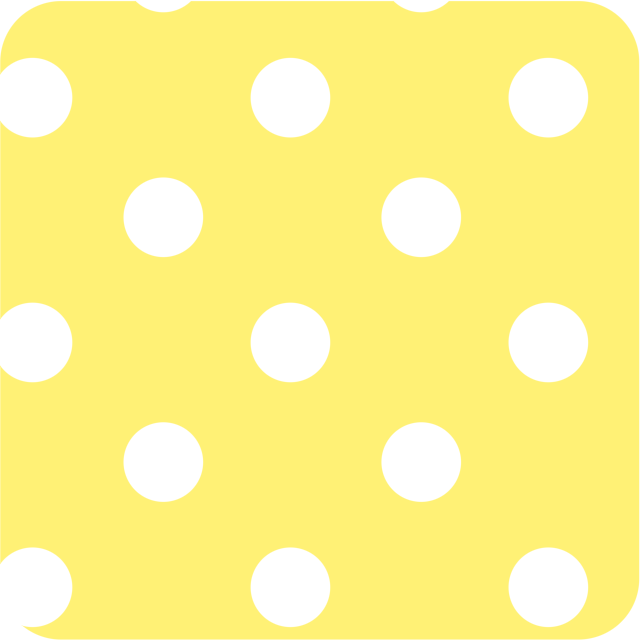
Give the GLSL for this pattern, as a Shadertoy shader.

```glsl
// White polka dots on a yellow panel with rounded corners.
// Two interleaved rectangular lattices of circles, cut out of a
// rounded-box distance field; everything is in units of the canvas.

const vec3 YELLOW = vec3(1.0, 0.945, 0.46);
const vec3 WHITE = vec3(1.0);

const vec2 DOT_PERIOD = vec2(0.403, 0.3825);    // spacing within one lattice
const vec2 DOT_ORIGIN = vec2(0.0508, 0.0824);   // centre of the lower left dot
const vec2 DOT_STAGGER = vec2(0.2044, 0.1956);  // shift of the second lattice
const float DOT_RADIUS = 0.0622;

const vec2 PANEL_CENTER = vec2(0.4996, 0.4995);
const vec2 PANEL_HALF_SIZE = vec2(0.4992, 0.4988);
const float CORNER_RADIUS = 0.095;

// Signed distance to the nearest circle of a repeating lattice
float dotLattice(vec2 p, vec2 origin) {
    vec2 cell = (p - origin) / DOT_PERIOD;
    vec2 local = (fract(cell + 0.5) - 0.5) * DOT_PERIOD;
    return length(local) - DOT_RADIUS;
}

// Signed distance to a rounded rectangle centred at zero
float roundedBox(vec2 p, vec2 halfSize, float radius) {
    vec2 q = abs(p) - halfSize + radius;
    return length(max(q, 0.0)) + min(max(q.x, q.y), 0.0) - radius;
}

void mainImage(out vec4 fragColor, in vec2 fragCoord) {
    // Square canvas coordinates, 0 to 1 from the lower left
    float canvasSize = min(iResolution.x, iResolution.y);
    vec2 p = (fragCoord - 0.5 * iResolution.xy) / canvasSize + 0.5;
    float pixel = 1.0 / canvasSize;

    // Staggered dots
    float dots = min(dotLattice(p, DOT_ORIGIN),
                     dotLattice(p, DOT_ORIGIN + DOT_STAGGER));

    // Panel with the dots removed
    float panel = roundedBox(p - PANEL_CENTER, PANEL_HALF_SIZE, CORNER_RADIUS);
    float yellowArea = max(panel, -dots);

    // Smooth edge about one pixel wide
    float coverage = 1.0 - smoothstep(-0.75 * pixel, 0.75 * pixel, yellowArea);
    fragColor = vec4(mix(WHITE, YELLOW, coverage), 1.0);
}
```
